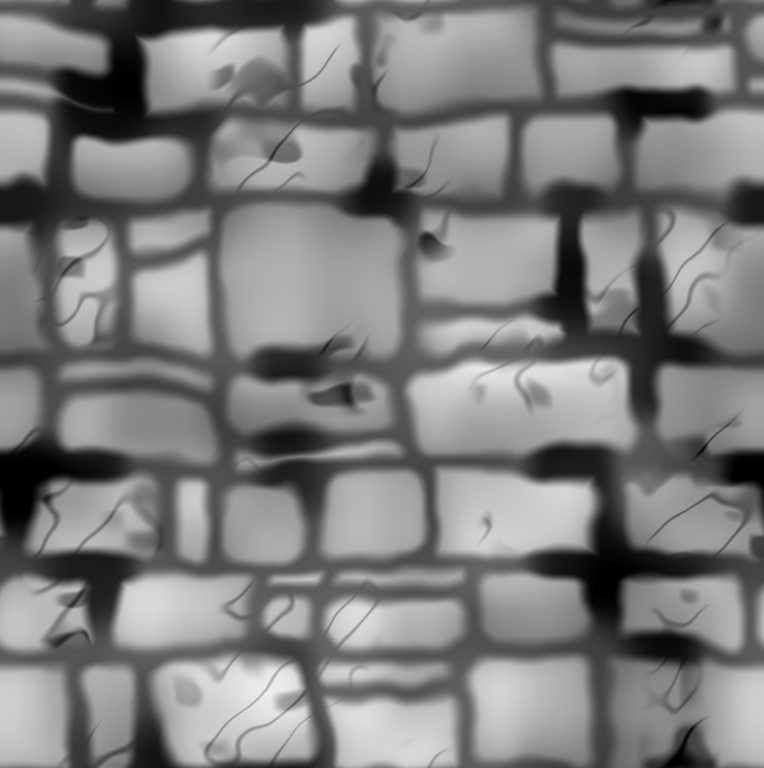
This texture map is drawn by a WebGL 1 fragment shader. Its source:

```glsl
precision highp float;

uniform vec2 u_resolution;

// Wall layout
const float ROWS = 7.0;
const float MIN_STONES = 4.0;      // stones per row, plus up to two more
const float ROW_JITTER = 0.45;
const float STONE_JITTER = 0.65;
const float SLAB_SHARE = 0.24;     // stones split into two courses
const float SLIVER_SHARE = 0.40;   // upper limit for upright splits
const float BEND = 0.040;
const float ROUGHNESS = 0.010;

// Relief
const float BEVEL = 0.021;
const float MIN_RADIUS = 0.016;
const float MAX_RADIUS = 0.042;
const float GAP_WIDENING = 0.013;
const float JOINT_TONE = 0.31;
const float GAP_TONE = 0.06;
const float FACE_TONE = 0.65;
const float BROAD_CONTRAST = 0.50;
const float TILT = 0.13;
const float CRACK_DEPTH = 0.24;
const float PIT_DEPTH = 0.30;

float hash(vec2 p) {
  vec3 q = fract(p.xyx * 0.1031);
  q += dot(q, q.yzx + 33.33);
  return fract((q.x + q.y) * q.z);
}

// Value noise that wraps after one unit, with whole cell counts
float noise(vec2 uv, vec2 cells, float seed) {
  vec2 p = uv * cells;
  vec2 i = floor(p);
  vec2 f = p - i;
  f = f * f * f * (f * (f * 6.0 - 15.0) + 10.0);
  vec2 a = mod(i, cells) + seed;
  vec2 b = mod(i + 1.0, cells) + seed;
  return mix(mix(hash(a), hash(vec2(b.x, a.y)), f.x),
             mix(hash(vec2(a.x, b.y)), hash(b), f.x), f.y);
}

vec2 noise2(vec2 uv, float cells, float seed) {
  return vec2(noise(uv, vec2(cells), seed), noise(uv, vec2(cells), seed + 57.0)) - 0.5;
}

// Jittered division line i of a wrapping axis
float divider(float i, float count, float jitter, float seed) {
  return (i + jitter * (hash(vec2(mod(i, count), seed)) - 0.5)) / count;
}

// Index of the jittered interval that holds x
float interval(float x, float count, float jitter, float seed) {
  float i = floor(x * count);
  if (x < divider(i, count, jitter, seed)) return i - 1.0;
  if (x >= divider(i + 1.0, count, jitter, seed)) return i + 1.0;
  return i;
}

float roundedBox(vec2 p, vec2 halfSize, float radius) {
  vec2 q = abs(p) - halfSize + radius;
  return min(max(q.x, q.y), 0.0) + length(max(q, 0.0)) - radius;
}

// Dark cracks and pits, gathered in patches and slanted
float wear(vec2 uv, float amount) {
  vec2 w = uv + 0.025 * noise2(uv, 22.0, 301.0);
  vec2 slant = vec2(w.x + w.y, w.y - w.x);
  float patches = smoothstep(0.48, 0.72, noise(uv, vec2(9.0, 10.0), 211.0) + 0.25 * (amount - 0.5));
  float vein = abs(noise(slant, vec2(9.0, 19.0), 233.0) - 0.5);
  float crack = 1.0 - smoothstep(0.0, 0.11, vein);
  float pit = smoothstep(0.60, 0.86, noise(w, vec2(21.0, 31.0), 251.0));
  return patches * (CRACK_DEPTH * crack + PIT_DEPTH * pit);
}

void main() {
  vec2 uv = gl_FragCoord.xy / u_resolution;
  vec2 p = uv + BEND * noise2(uv, 6.0, 11.0) + ROUGHNESS * noise2(uv, 26.0, 31.0);

  // Row and stone around this point
  float row = interval(p.y, ROWS, ROW_JITTER, 5.0);
  float rowId = mod(row, ROWS);
  float count = MIN_STONES + floor(3.0 * hash(vec2(rowId, 71.0)));
  float seed = 90.0 + rowId;
  p.x += hash(vec2(rowId, 83.0));
  float column = interval(p.x, count, STONE_JITTER, seed);
  vec2 id = vec2(mod(column, count), rowId);
  vec2 low = vec2(divider(column, count, STONE_JITTER, seed), divider(row, ROWS, ROW_JITTER, 5.0));
  vec2 high = vec2(divider(column + 1.0, count, STONE_JITTER, seed),
                   divider(row + 1.0, ROWS, ROW_JITTER, 5.0));

  // Split some stones into slabs or slivers
  float kind = hash(id + 131.0);
  float cut = hash(id + 149.0) < 0.5 ? 0.30 : 0.70;
  vec2 split = mix(low, high, cut);
  if (kind < SLAB_SHARE) {
    if (p.y < split.y) high.y = split.y; else { low.y = split.y; id += 31.0; }
  } else if (kind < SLIVER_SHARE) {
    if (p.x < split.x) high.x = split.x; else { low.x = split.x; id += 31.0; }
  }

  // Rounded outline, with wide dark gaps here and there
  vec2 halfSize = 0.5 * (high - low);
  vec2 local = p - 0.5 * (low + high);
  float radius = min(mix(MIN_RADIUS, MAX_RADIUS, hash(id + 163.0)), 0.9 * min(halfSize.x, halfSize.y));
  float gap = smoothstep(0.45, 0.90, noise(uv, vec2(8.0), 401.0));
  float depth = -roundedBox(local, halfSize, radius) - GAP_WIDENING * gap;
  float edge = smoothstep(0.0, BEVEL, depth);

  // Domed, tilted face with broad shading
  vec2 u = clamp(local / halfSize, -1.0, 1.0);
  vec2 bulge = 1.0 - u * u * u * u;
  float dome = bulge.x * bulge.y;
  vec2 lean = vec2(hash(id + 173.0) - 0.5, hash(id + 191.0) - 0.15);
  float broad = 0.6 * noise(uv, vec2(5.0), 431.0) + 0.4 * noise(uv, vec2(11.0), 457.0) - 0.5;
  float face = FACE_TONE + BROAD_CONTRAST * broad + TILT * dot(u, lean);
  face += 0.14 * (hash(id + 199.0) - 0.5);
  face = face * mix(0.80, 1.04, dome) - wear(uv, hash(id + 223.0));

  float joint = mix(JOINT_TONE, GAP_TONE, gap) + 0.25 * broad;
  gl_FragColor = vec4(vec3(clamp(mix(joint, face, edge), 0.0, 1.0)), 1.0);
}
```
